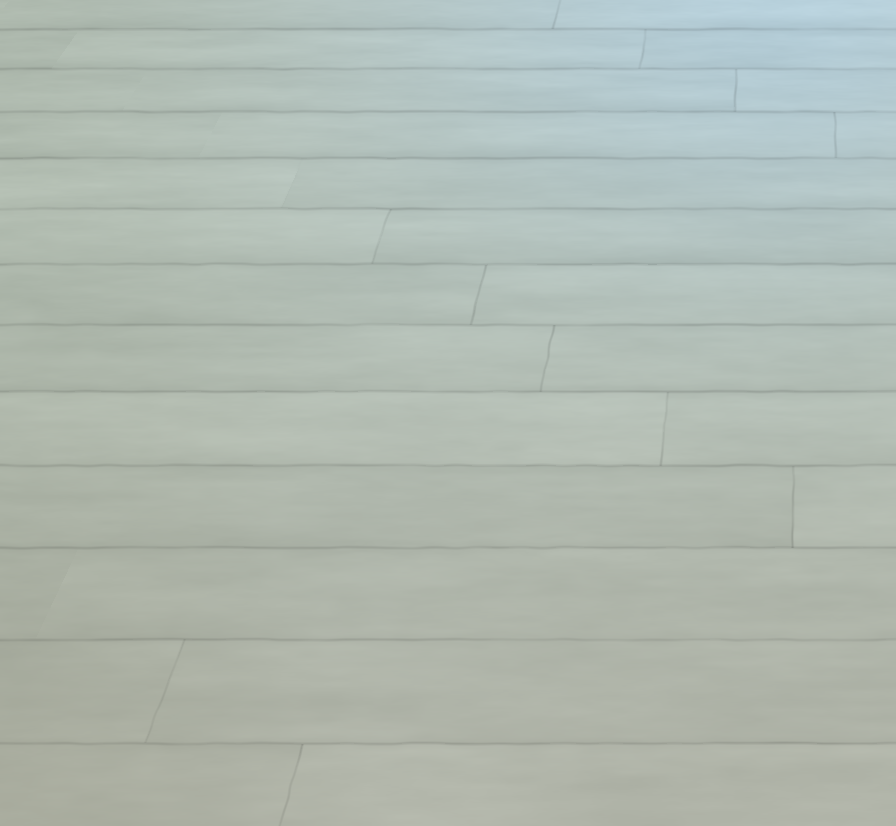
Reproduce this texture procedurally as a WebGL 1 fragment shader.

```glsl
precision highp float;
// Pale grey-green wooden floorboards receding in perspective, with cool light at the upper right.

uniform vec2 u_resolution;

float hash(vec2 p) {
  return fract(sin(dot(p, vec2(127.1, 311.7))) * 43758.5);
}

float noise(vec2 p) {
  vec2 i = floor(p), f = fract(p);
  f = f * f * (3.0 - 2.0 * f);
  return mix(mix(hash(i), hash(i + vec2(1.0, 0.0)), f.x),
             mix(hash(i + vec2(0.0, 1.0)), hash(i + 1.0), f.x), f.y);
}

float fbm(vec2 p) {
  float sum = 0.0, gain = 0.5;
  for (int i = 0; i < 4; i++) {
    sum += gain * noise(p);
    p = p * 2.03 + 17.3;
    gain *= 0.5;
  }
  return sum;
}

// Soft line profile: 1 on the line, 0 beyond its half width
float line(float dist, float halfWidth) {
  float pixel = 1.0 / u_resolution.y;
  return 1.0 - smoothstep(0.0, halfWidth + pixel, abs(dist));
}

void main() {
  // Height units, measured downwards from the top edge
  vec2 p = gl_FragCoord.xy / u_resolution.y;
  p.y = 1.0 - p.y;

  // Floor plane: depth scale, sideways position and board row
  float scale = p.y + 1.2006;
  float across = (p.x - 0.9746) / scale;
  float wobble = 0.0016 * (noise(vec2(p.x * 38.0, p.y * 9.0)) - 0.5);
  float row = 26.718 - 33.02 / (scale + wobble);
  float rowId = floor(row);
  float inRow = row - rowId;
  float rowHeight = scale * scale / 33.02;

  // Each row shifts its end joints by a constant step, with one slip midway
  float jointShift = 0.0913 * rowId - 0.1555 - 0.028 * step(5.5, rowId);
  float board = (across - jointShift) / 0.555;
  float boardId = floor(board);
  float jointDist = (board - floor(board + 0.5)) * 0.555 * scale;
  jointDist += 0.0025 * (noise(p * vec2(20.0, 60.0)) - 0.5);
  float seamDist = (row - floor(row + 0.5)) * rowHeight;
  float boardHash = hash(vec2(boardId + 31.0, rowId + 7.0));

  // Ambient colour: warm grey near the bottom and left, cool at the top right
  vec3 color = mix(vec3(0.715, 0.758, 0.717), vec3(0.688, 0.702, 0.655),
                   smoothstep(0.2, 1.08, p.y));
  color -= vec3(0.024, 0.026, 0.034) * (1.0 - smoothstep(0.0, 0.5, p.x));
  vec2 glow = (p - vec2(0.98, -0.04)) / vec2(0.56, 0.34);
  color = mix(color, vec3(0.71, 0.82, 0.88), 0.85 * exp(-dot(glow, glow)));

  // Board tone, broad patches and short soft fibres
  vec2 grainPos = vec2(across * 8.0 + boardHash * 40.0, inRow * 3.2 + rowId * 13.0);
  float grain = fbm(grainPos) - 0.47;
  float fibre = fbm(grainPos * vec2(6.0, 4.0) + 60.0) - 0.47;
  float tone = 0.022 * (boardHash - 0.5) + 0.06 * grain + 0.022 * fibre;

  // Worn shade along the lower side of some boards
  float shade = smoothstep(0.55, 0.9, inRow + 0.3 * grain);
  tone -= 0.03 * shade * hash(vec2(rowId, 4.0)) * noise(vec2(across * 5.0, rowId * 3.0));
  color += tone;

  // Long seams, thin and uneven, with a faint soft shadow
  float seamId = floor(row + 0.5);
  float wear = 0.35 + 0.4 * noise(vec2(across * 12.0, seamId * 5.7))
             + 0.25 * noise(vec2(across * 70.0, seamId * 9.1));
  color *= 1.0 - 0.125 * wear * line(seamDist, 0.0017);
  color *= 1.0 - 0.025 * wear * line(seamDist, 0.01);

  // End joints, thin and fading out towards the left
  float visible = smoothstep(-0.48, -0.3, across) * (0.3 + 0.7 * noise(p * 45.0));
  color *= 1.0 - 0.12 * visible * line(jointDist, 0.0015);

  gl_FragColor = vec4(clamp(color, 0.0, 1.0), 1.0);
}
```
